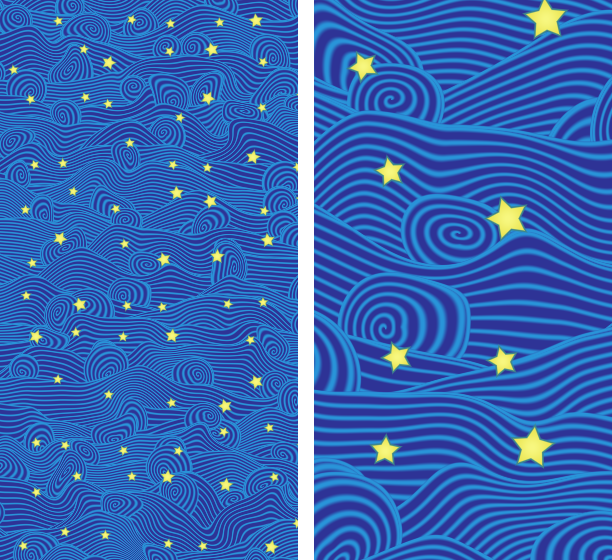
Left, the full canvas; right, a detail of the centre.
This pattern is drawn by a Shadertoy shader. Its source:

```glsl
// Swirling night-sky waves in fine blue line work, scattered with small yellow stars.

const float TAU = 6.2831853;

float hash(vec2 p) {
    vec3 q = fract(p.xyx * 0.1031);
    q += dot(q, q.yzx + 33.33);
    return fract((q.x + q.y) * q.z);
}

// Smooth 1D noise in -1..1, one independent track per seed
float noise(float x, float seed) {
    float i = floor(x), f = fract(x);
    float a = hash(vec2(i, seed)), b = hash(vec2(i + 1.0, seed));
    return mix(a, b, f * f * (3.0 - 2.0 * f)) * 2.0 - 1.0;
}

mat2 rotation(float a) {
    return mat2(cos(a), sin(a), -sin(a), cos(a));
}

// Height of the crest of one wave row
float crest(float x, float row) {
    return row * 0.075 + 0.078 * noise(x * 4.6 + row * 0.37, row + 60.0)
                       + 0.014 * noise(x * 10.0, row + 160.0);
}

// Soft pen profile across a stroke, d from its centre line
float pen(float d, float px) {
    return smoothstep(0.0040 + 0.4 * px, 0.0004, abs(d));
}

// Ink coverage of evenly spaced strokes
float strokes(float phase, float spacing, float px) {
    return pen((0.5 - abs(fract(phase) - 0.5)) * max(spacing, 0.0105), px);
}

// Twist the plane gently around scattered centres
vec2 swirl(vec2 p) {
    vec2 cell = floor(p / 0.3), warped = p;
    for (int y = -1; y <= 1; y++)
    for (int x = -1; x <= 1; x++) {
        vec2 id = cell + vec2(x, y) + 40.0;
        vec2 jitter = vec2(hash(id), hash(id + 71.0));
        vec2 q = p - (id - 40.0 + 0.2 + 0.6 * jitter) * 0.3;
        float radius = mix(0.06, 0.09, hash(id + 19.0));
        float turn = hash(id + 7.0) < 0.5 ? -0.9 : 0.9;
        warped += rotation(turn * exp(-dot(q, q) / (radius * radius))) * q - q;
    }
    return warped;
}

// Paint wave rows from back to front, each with spiral curls behind its crest
float waveInk(vec2 p, float px) {
    float ink = 0.0, base = floor(p.y / 0.075);
    for (int i = 3; i >= -3; i--) {
        float row = base + float(i);

        // Spiral curl with an off-centre eye
        float shift = hash(vec2(row + 50.0, 3.0)) * 0.28;
        float cell = floor((p.x + shift) / 0.28);
        vec2 id = vec2(cell + 30.0, row + 90.0);
        float cx = (cell + 0.31 + 0.38 * hash(id)) * 0.28 - shift;
        float radius = mix(0.045, 0.084, hash(id + 13.0));
        vec2 q = p - vec2(cx, crest(cx, row) + 0.024);
        float inside = radius - length(q);
        if (hash(id + 29.0) < 0.72 && inside > -px) {
            float lean = hash(id + 43.0) * TAU;
            vec2 eye = q + 0.34 * inside * vec2(cos(lean), sin(lean));
            float winding = (hash(id + 5.0) < 0.5 ? -1.0 : 1.0) * atan(eye.y, eye.x) / TAU;
            float rings = strokes(length(eye) / 0.0125 + winding, 0.0125, px);
            ink = mix(ink, max(rings, pen(inside - 0.002, px)), smoothstep(-px, px, inside));
        }

        // Wave body: strokes fan out and run into the crest at an angle
        float depth = crest(p.x, row) - p.y;
        float spacing = 0.0142 * (1.0 + 0.38 * noise(p.x * 5.0, row + 260.0));
        float slant = 0.03 * noise(p.x * 4.0, row + 360.0);
        float body = strokes((depth + slant) / spacing, spacing, px);
        ink = mix(ink, max(body, pen(depth - 0.002, px)), smoothstep(-px, px, depth));
    }
    return ink;
}

// Signed distance to the edges of a five-pointed star
float starDistance(vec2 p, float radius) {
    float sector = TAU / 5.0;
    float a = mod(atan(p.x, p.y) + sector * 0.5, sector) - sector * 0.5;
    vec2 q = length(p) * vec2(cos(a), abs(sin(a)));
    vec2 tip = vec2(radius, 0.0);
    vec2 edge = 0.52 * radius * vec2(cos(sector * 0.5), sin(sector * 0.5)) - tip;
    return dot(q - tip, normalize(vec2(edge.y, -edge.x)));
}

void mainImage(out vec4 fragColor, in vec2 fragCoord) {
    vec2 p = fragCoord / iResolution.x;
    float px = 0.8 / iResolution.x;

    // Blue line work
    vec3 night = vec3(0.18, 0.20, 0.59), cyan = vec3(0.16, 0.58, 0.85);
    vec3 color = mix(night, cyan, waveInk(swirl(p), px));

    // Stars, one per jittered cell
    vec2 cell = floor(p / 0.16), id = cell + 200.0;
    vec2 q = p - (cell + 0.2 + 0.6 * vec2(hash(id), hash(id + 31.0))) * 0.16;
    if (hash(id + 57.0) < 0.93) {
        float radius = hash(id + 83.0) < 0.32 ? 0.023 : 0.0155;
        float d = starDistance(rotation(hash(id + 11.0) - 0.5) * q, radius);
        vec3 yellow = mix(vec3(0.97, 0.97, 0.50), vec3(0.92, 0.90, 0.33),
                          smoothstep(0.0, radius, length(q)));
        color = mix(color, vec3(0.24, 0.53, 0.55), smoothstep(px, -px, d - 0.0018));
        color = mix(color, yellow, smoothstep(px, -px, d));
    }
    fragColor = vec4(color, 1.0);
}
```
